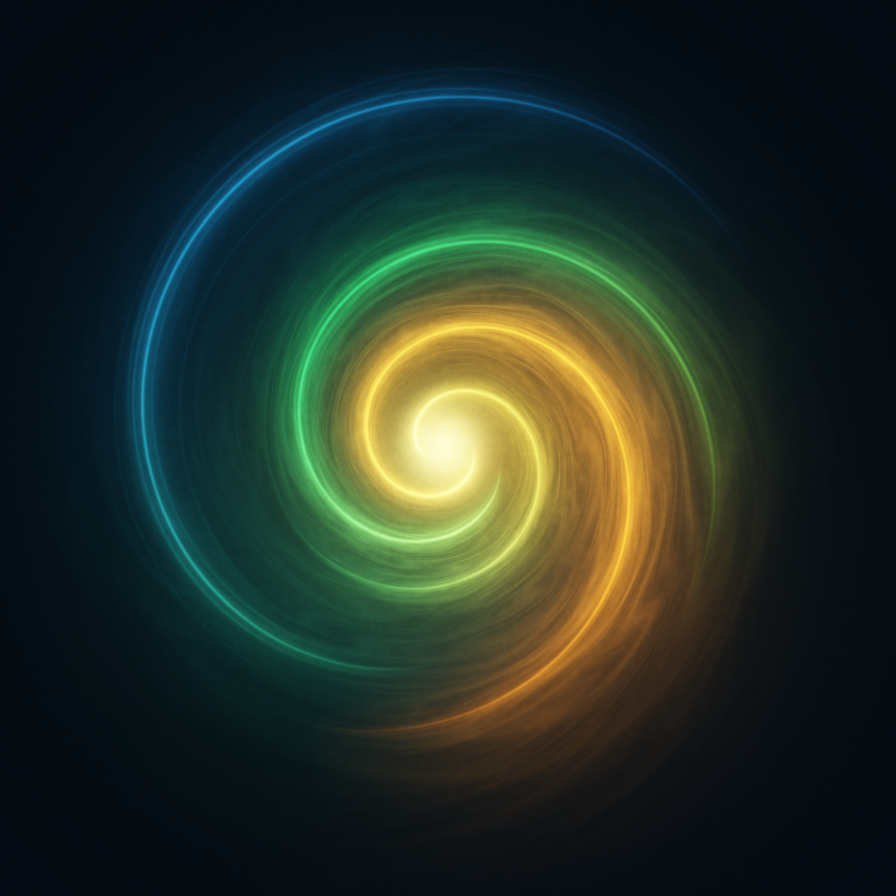
A WebGL 2 fragment shader for this background:

```glsl
#version 300 es
precision highp float;
// Glowing spiral of blue, green and amber light arms around a bright core.
uniform vec2 u_resolution;
out vec4 outColor;

#define CENTER vec2(0.495, 0.501)
#define SWIRL 0.27
#define FIBRES 13.0
#define FIBRE_STRENGTH 0.62
#define LINE_WIDTH 0.0018
#define LINE_GAIN 0.85
#define ECHOES 5
#define GRAIN 0.06

const float TAU = 6.2831853;

vec2 hashGradient(vec2 cell) {
  vec3 h = fract(cell.xyx * vec3(0.1031, 0.1030, 0.0973));
  h += dot(h, h.yzx + 33.33);
  float a = TAU * fract((h.x + h.y) * h.z);
  return vec2(cos(a), sin(a));
}

// Gradient noise that repeats along x after the given period.
float noise(vec2 p, float period) {
  vec2 i = floor(p), f = fract(p);
  vec2 u = f * f * f * (f * (f * 6.0 - 15.0) + 10.0);
  float x0 = mod(i.x, period), x1 = mod(i.x + 1.0, period);
  float a = dot(hashGradient(vec2(x0, i.y)), f);
  float b = dot(hashGradient(vec2(x1, i.y)), f - vec2(1, 0));
  float c = dot(hashGradient(vec2(x0, i.y + 1.0)), f - vec2(0, 1));
  float d = dot(hashGradient(vec2(x1, i.y + 1.0)), f - 1.0);
  return mix(mix(a, b, u.x), mix(c, d, u.x), u.y);
}

// Fine ridged strands that follow the swirl, near 0 to 1.
float fibres(float r, float cw) {
  float depth = log(max(r, 0.004));
  float turn = (cw - depth / SWIRL) / TAU;
  turn += 0.07 * noise(vec2(turn * 9.0, depth * 6.0), 9.0);
  float sum = 0.0, amp = 0.5, n = FIBRES;
  for (int i = 0; i < 4; i++) {
    float ridge = 1.0 - abs(noise(vec2(turn * n, depth * (4.0 + float(i) * 3.0) + float(i) * 17.0), n)) * 2.0;
    sum += amp * ridge * ridge;
    amp *= 0.58;
    n *= 2.0;
  }
  return sum / 1.06;
}

float disc(vec2 p, vec2 c, float radius) {
  vec2 q = (p - c) / radius;
  return exp(-dot(q, q));
}

// One arm: log radius is quadratic in the clockwise angle from mid.
// width holds outer and inner glow reach, as a share of the arm radius.
vec3 arm(float r, float cw, float strand, float mid, vec3 shape, vec2 span,
         vec2 width, float glowGain, vec3 startTint, vec3 midTint, vec3 endTint) {
  vec3 light = vec3(0);
  float thin = max(LINE_WIDTH, 0.7 / min(u_resolution.x, u_resolution.y));
  for (int k = -1; k <= 1; k++) {
    float p = cw - mid + TAU * float(k);
    float fade = smoothstep(span.x, span.x + 1.3, p) * (1.0 - smoothstep(span.y - 1.6, span.y, p));
    if (fade <= 0.0) continue;
    float t = (p - span.x) / (span.y - span.x);
    vec3 tint = mix(mix(startTint, midTint, smoothstep(0.1, 0.55, t)), endTint, smoothstep(0.55, 0.95, t));
    float radius = exp(shape.x + p * (shape.y + p * shape.z));
    float d = r - radius;
    float reach = radius * (d > 0.0 ? width.x : width.y);
    float glow = glowGain * exp(-abs(d) / reach) * strand;
    float halo = 0.42 * exp(-abs(d) / 0.009);
    float line = LINE_GAIN * exp(-d * d / (thin * thin));
    // Fainter companion strands drift away along the arm.
    for (int j = 1; j <= ECHOES; j++) {
      float e = float(j), side = mod(e, 2.0) * 2.0 - 1.0;
      float drift = side * e * (0.021 + 0.010 * sin(p * 0.8 + e * 2.0));
      float q = (r - radius * (1.0 + drift)) / thin;
      line += 0.25 / e * exp(-q * q);
    }
    light += fade * tint * (glow + halo + line);
  }
  return light;
}

void main() {
  vec2 uv = (gl_FragCoord.xy - 0.5 * u_resolution) / min(u_resolution.x, u_resolution.y) + 0.5;
  vec2 p = uv - CENTER;
  float r = length(p);
  float cw = -atan(p.y, p.x + 1e-6);
  float strand = mix(1.0, 0.25 + 1.3 * fibres(r, cw), FIBRE_STRENGTH * smoothstep(0.02, 0.14, r));

  // Dark surround and coloured haze.
  vec3 light = vec3(0.011, 0.036, 0.065) + vec3(0.022, 0.05, 0.05) * exp(-r * r / 0.19);
  float veil = length(uv - vec2(0.44, 0.56)) / 0.36;
  vec3 haze = vec3(0.0, 0.075, 0.12) * exp(-pow(veil, 5.0)) * (1.0 - exp(-r * r / 0.04));
  haze += vec3(0.03, 0.15, 0.055) * disc(uv, vec2(0.39, 0.38), 0.19);
  haze += vec3(0.42, 0.17, 0.005) * disc(uv, vec2(0.63, 0.53), 0.14);
  haze += vec3(0.12, 0.065, 0.01) * disc(uv, vec2(0.64, 0.34), 0.18);
  light += haze * mix(1.0, strand, 0.6);

  // Blue rim, green arm, amber arm, short inner arm.
  light += arm(r, cw, strand, -2.618, vec3(-1.03, 0.12, -0.033), vec2(-2.2, 2.2), vec2(0.055, 0.06), 0.30,
    vec3(0.08, 0.55, 0.30), vec3(0.07, 0.50, 0.80), vec3(0.05, 0.30, 0.60));
  light += arm(r, cw, strand, -1.379, vec3(-1.454, 0.20, -0.016), vec2(-4.7, 2.1), vec2(0.15, 0.16), 0.62,
    vec3(0.75, 1.5, 0.42), vec3(0.10, 1.05, 0.32), vec3(0.18, 0.50, 0.08));
  light += arm(r, cw, strand, -1.309, vec3(-1.975, 0.28, -0.002), vec2(-5.2, 3.4), vec2(0.20, 0.18), 0.85,
    vec3(2.0, 1.45, 0.36), vec3(1.9, 1.0, 0.12), vec3(1.5, 0.58, 0.03));
  light += arm(r, cw, strand, 0.209, vec3(-2.22, 0.30, -0.03), vec2(-4.2, 2.6), vec2(0.17, 0.25), 0.60,
    vec3(2.0, 1.6, 0.45), vec3(1.4, 1.2, 0.22), vec3(0.22, 0.85, 0.25));

  // Hot core.
  light += vec3(3.0, 2.8, 1.3) * exp(-r * r / 0.0014);
  light += vec3(2.2, 1.6, 0.36) * exp(-r / 0.05);

  light *= 1.0 + GRAIN * noise(uv * 230.0, 4096.0) + GRAIN * noise(uv * 90.0, 4096.0);
  outColor = vec4(1.0 - exp(-light), 1.0);
}
```
